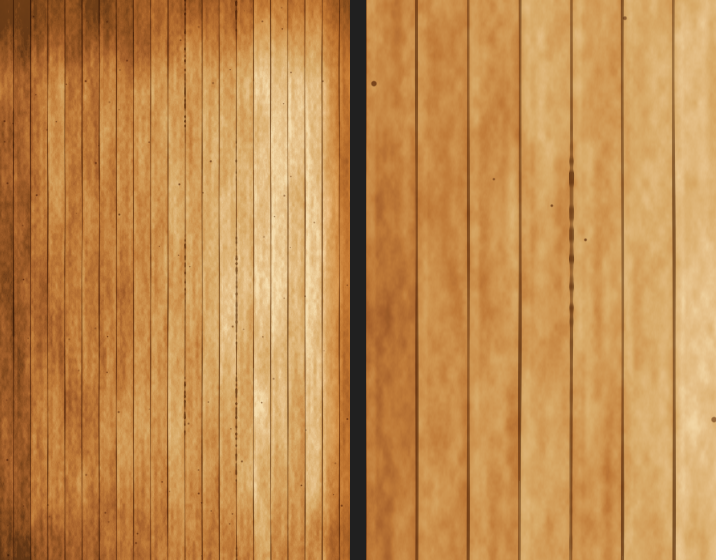
Left: the whole. Right: its middle third, enlarged.
Give the GLSL for this texture, as a Shadertoy shader.

```glsl
// Worn vertical wood planks under a warm, uneven light.
// A tone value is summed from light, plank, blotch and fibre noise, then mapped
// through a wood colour ramp; thin seams, beading and specks are laid on top.

const float PLANK_WIDTH = 0.0490;    // fraction of the canvas width
const float FIRST_SEAM = 0.0385;
const float SEAM_HALF_WIDTH = 0.0012;
const float PLANK_VARIATION = 0.13;
const float BLOTCH_AMOUNT = 0.34;
const float FIBRE_AMOUNT = 0.24;
const float STREAK_AMOUNT = 0.16;
const float SPECK_CELLS = 34.0;
const float SPECK_CHANCE = 0.045;
const vec3 SEAM_TINT = vec3(0.56, 0.46, 0.34);
const vec3 SPECK_TINT = vec3(0.55, 0.42, 0.30);
const vec3 EDGE_ORANGE = vec3(0.80, 0.46, 0.16);
const int STEPS = 8;
const vec3 WOOD[STEPS] = vec3[STEPS](
    vec3(0.38, 0.21, 0.08), vec3(0.53, 0.30, 0.12),
    vec3(0.65, 0.38, 0.17), vec3(0.75, 0.48, 0.22),
    vec3(0.81, 0.58, 0.31), vec3(0.85, 0.67, 0.41),
    vec3(0.90, 0.75, 0.53), vec3(0.96, 0.86, 0.67));

float hash(vec2 p) {
    return fract(sin(dot(p, vec2(127.1, 311.7))) * 43758.5453);
}

float noise(vec2 p) {
    vec2 i = floor(p), f = fract(p);
    f = f * f * (3.0 - 2.0 * f);
    return mix(mix(hash(i), hash(i + vec2(1, 0)), f.x),
               mix(hash(i + vec2(0, 1)), hash(i + vec2(1, 1)), f.x), f.y);
}

float fbm(vec2 p) {
    float sum = 0.0, amp = 0.5;
    for (int i = 0; i < 4; i++) {
        sum += amp * noise(p);
        p = p * 2.03 + 17.3;
        amp *= 0.5;
    }
    return sum / 0.9375;
}

// Tone 0..1 runs from the darkest to the palest wood
vec3 woodRamp(float tone) {
    float t = clamp(tone, 0.0, 1.0) * float(STEPS - 1);
    vec3 col = WOOD[0];
    for (int i = 1; i < STEPS; i++)
        col = mix(col, WOOD[i], clamp(t - float(i - 1), 0.0, 1.0));
    return col;
}

// Broad light: dim left side, pale glow right of centre, shaded ends
float lightTone(vec2 uv) {
    float ragged = 0.10 * (fbm(uv * vec2(5.0, 4.0)) - 0.5);
    float light = mix(0.20, 0.48, smoothstep(-0.03, 0.22, uv.x));
    light += 0.17 * smoothstep(0.2, 0.65, uv.x);
    vec2 g = (uv - vec2(0.82, 0.60)) / vec2(0.17, 0.34);
    light += 0.25 * exp(-dot(g, g));
    light -= 0.34 * smoothstep(0.84, 1.0, uv.y + ragged);
    light -= 0.18 * smoothstep(0.18, -0.02, uv.y + ragged);
    light -= 0.26 * smoothstep(0.90, 1.0, uv.x);
    vec2 d = (uv - vec2(0.14, 0.48)) / vec2(0.16, 0.16);
    return light - 0.08 * exp(-dot(d, d));
}

void mainImage(out vec4 fragColor, in vec2 fragCoord) {
    vec2 uv = fragCoord / iResolution.xy;
    vec2 p = fragCoord / iResolution.x;
    float px = 1.0 / iResolution.x;

    // Planks and their nearest seam, with a slight waver
    float waver = 0.0014 * (noise(vec2(p.x * 8.0, p.y * 5.0)) - 0.5);
    float s = (p.x + waver - FIRST_SEAM) / PLANK_WIDTH;
    float plank = floor(s), seamId = floor(s + 0.5);
    float side = (s - seamId) * PLANK_WIDTH;

    // Plank tone, blotches, long streaks and fine fibre
    float tone = lightTone(uv);
    tone += PLANK_VARIATION * (hash(vec2(plank, 4.0)) - 0.5);
    tone += BLOTCH_AMOUNT * (fbm(vec2(s * 0.7 + plank * 3.7, p.y * 5.0)) - 0.5);
    tone += STREAK_AMOUNT * (noise(vec2(p.x * 110.0, p.y * 9.0)) - 0.5);
    tone += FIBRE_AMOUNT * (fbm(p * vec2(130.0, 65.0)) - 0.5);

    // Pale lip to the right of each seam, soft shade around it
    tone += 0.06 * smoothstep(0.007, 0.003, abs(side - 0.005));
    tone -= 0.07 * exp(-abs(side) / 0.0035);

    vec3 col = woodRamp(tone);
    float orange = smoothstep(0.90, 1.0, uv.x) + 0.5 * smoothstep(0.88, 1.0, uv.y);
    col = mix(col, EDGE_ORANGE * (0.72 + 0.5 * tone), 0.55 * min(orange, 1.0));

    // Seam lines: strength drifts along the board, some are beaded
    float wear = noise(vec2(seamId * 13.0, p.y * 7.0));
    float beaded = step(0.78, hash(vec2(seamId, 9.0))) * smoothstep(0.4, 0.6, wear);
    float bead = noise(vec2(seamId * 5.0, p.y * 150.0));
    float halfWidth = SEAM_HALF_WIDTH * (0.8 + 0.5 * wear + beaded * bead);
    float seam = 1.0 - smoothstep(halfWidth - 0.5 * px, halfWidth + 0.7 * px, abs(side));
    seam *= mix(0.55 + 0.45 * wear, 0.35 + 0.9 * bead, beaded);
    col *= mix(vec3(1.0), SEAM_TINT, min(seam, 1.0));

    // Sparse specks, denser low on the boards
    vec2 cell = floor(p * SPECK_CELLS);
    vec2 jitter = 0.2 + 0.6 * vec2(hash(cell + 3.1), hash(cell + 8.7));
    float radius = mix(0.0010, 0.0028, hash(cell + 5.3));
    float dist = length(fract(p * SPECK_CELLS) - jitter) / SPECK_CELLS;
    float present = step(hash(cell), SPECK_CHANCE * (1.5 - uv.y));
    float speck = present * (1.0 - smoothstep(radius - px, radius + px, dist));
    col *= mix(vec3(1.0), SPECK_TINT, speck * (0.4 + 0.6 * hash(cell + 1.9)));

    fragColor = vec4(col, 1.0);
}
```
